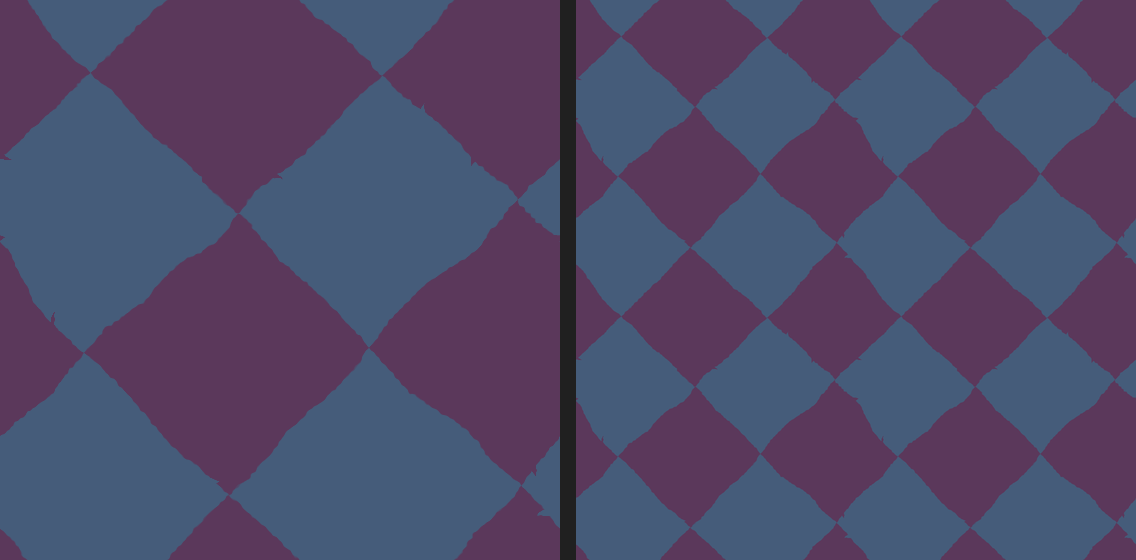
Left: one tile. Right: repeated 2 by 2.
This pattern is drawn by a Shadertoy shader. Its source:

```glsl
// Seamless two-colour diamond check, two repeats each way, with hand-cut wavering edges and small nicks.

const vec3 PLUM = vec3(0.357, 0.220, 0.357);
const vec3 SLATE = vec3(0.270, 0.360, 0.478);
const float REPEATS = 2.0;                  // whole diamonds across and down
const vec2 ORIGIN = vec2(0.1615, 0.1302);   // a crossing, measured from the top left
const float SWAY_UNIT = 1.0 / 768.0;        // scale of the slow drift of the crossings
const float BEND = 0.021;                   // bowing of the edges
const float WAVER = 0.0055;                 // uneven cutting
const float ROUGHNESS = 0.0042;             // ragged fibre
const float NICK_CHANCE = 0.35;
const float NICK_LENGTH = 0.05;             // in diamond sides
const float NICK_WIDTH = 0.018;
const float NICK_TILT = 0.7;
const float NICK_SLOTS = 2.0;               // possible nicks along each side
const float PI = 3.14159;

vec2 hash2(vec2 p, float seed) {
    vec3 h = fract(vec3(p, seed + 0.37).xyx * vec3(0.1031, 0.1030, 0.0973) + seed * 0.173);
    h += dot(h, h.yzx + 33.33);
    return fract((h.xx + h.yz) * h.zy);
}

// Gradient noise that wraps and is zero at every lattice point
float wrapNoise(vec2 p, float cells, float seed) {
    p *= cells;
    vec2 cell = floor(p), f = p - cell;
    vec2 s = f * f * f * (f * (f * 6.0 - 15.0) + 10.0);
    vec4 corner;
    for (int i = 0; i < 4; i++) {
        vec2 o = vec2(i & 1, i >> 1);
        vec2 gradient = hash2(mod(cell + o, cells), seed) * 2.0 - 1.0;
        corner[i] = dot(gradient, f - o);
    }
    return mix(mix(corner.x, corner.y, s.x), mix(corner.z, corner.w, s.x), s.y);
}

vec2 wrapNoise2(vec2 p, float cells, float seed) {
    return vec2(wrapNoise(p, cells, seed), wrapNoise(p, cells, seed + 1.0));
}

// Slow periodic drift that moves the crossings off the regular grid
vec2 sway(vec2 p) {
    vec2 c = cos(2.0 * PI * p), s = sin(2.0 * PI * p);
    vec2 drift = vec2(4.9, -3.4)
        + vec2(-5.75, 0.75) * c.x + vec2(-4.0, 8.0) * s.x
        + vec2(6.75, 2.75) * c.y + vec2(2.0, -2.5) * s.y
        + vec2(-3.6, 2.6) * cos(4.0 * PI * p.x)
        + vec2(-2.25, -2.75) * c.x * c.y + vec2(4.5, 1.5) * s.x * s.y;
    return drift * SWAY_UNIT;
}

// Offset of an edge by a slanted tear; across and along count diamond sides
float nick(float across, float along, float seed) {
    float line = floor(across + 0.5);
    float slot = floor(along * NICK_SLOTS);
    float row = line * NICK_SLOTS;
    vec2 id = mod(vec2(row + slot, row - slot), 2.0 * REPEATS * NICK_SLOTS);
    vec2 place = hash2(id, seed), shape = hash2(id, seed + 5.0);
    float side = shape.x < 0.5 ? -1.0 : 1.0;
    float lean = shape.y < 0.5 ? -NICK_TILT : NICK_TILT;
    float center = (slot + mix(0.2, 0.8, place.y)) / NICK_SLOTS;
    float t = along - center - lean * (across - line);
    float spike = max(0.0, 1.0 - abs(t) / NICK_WIDTH);
    float size = NICK_LENGTH * mix(0.5, 1.1, fract(shape.y * 7.0));
    return step(place.x, NICK_CHANCE) * side * size * spike;
}

void mainImage(out vec4 fragColor, in vec2 fragCoord) {
    vec2 uv = fragCoord / iResolution.xy;
    vec2 p = vec2(uv.x, 1.0 - uv.y) - ORIGIN;

    // Undo the drift, then roughen the edges at three scales
    vec2 q = p - sway(p - sway(p));
    q += BEND * wrapNoise2(q, 8.0, 3.0)
       + WAVER * wrapNoise2(q, 32.0, 11.0)
       + ROUGHNESS * wrapNoise2(q, 96.0, 19.0);

    // Diagonal axes: edges lie on whole numbers
    vec2 d = REPEATS * vec2(q.x + q.y, q.x - q.y);
    d -= vec2(nick(d.x, d.y, 23.0), nick(d.y, d.x, 41.0));

    // Smoothed checker sign
    float halfPixel = REPEATS * 0.75 / min(iResolution.x, iResolution.y);
    vec2 sides = clamp(sin(PI * d) / (PI * halfPixel), -1.0, 1.0);
    float plum = 0.5 + 0.5 * sides.x * sides.y;
    fragColor = vec4(mix(SLATE, PLUM, plum), 1.0);
}
```
